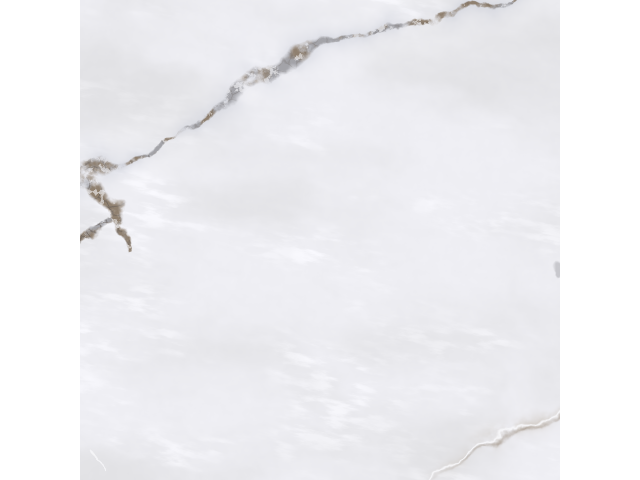
Give the GLSL for this texture, as a Shadertoy shader.

```glsl
// Draws a pale marble slab with grey and rusty diagonal veins between white margins.

const vec3 MARGIN = vec3(1.0);
const vec3 STONE_DIM = vec3(0.888, 0.888, 0.900);
const vec3 STONE_LIT = vec3(0.935, 0.935, 0.955);
const vec3 HALO_BLUE = vec3(0.825, 0.835, 0.870);
const vec3 VEIN_GREY = vec3(0.640, 0.640, 0.660);
const vec3 VEIN_RUST = vec3(0.560, 0.500, 0.435);
const vec3 VEIN_DARK = vec3(0.400, 0.370, 0.350);
const vec3 TAN = vec3(0.790, 0.760, 0.725);
const vec3 CALCITE = vec3(0.970, 0.970, 0.980);

vec2 hash2(vec2 p) {
    vec3 q = fract(p.xyx * vec3(0.1031, 0.1030, 0.0973));
    q += dot(q, q.yzx + 33.33);
    return fract((q.xx + q.yz) * q.zy);
}

float valueNoise(vec2 p) {
    vec2 i = floor(p), f = fract(p);
    f = f * f * (3.0 - 2.0 * f);
    float low = mix(hash2(i).x, hash2(i + vec2(1, 0)).x, f.x);
    float high = mix(hash2(i + vec2(0, 1)).x, hash2(i + vec2(1, 1)).x, f.x);
    return mix(low, high, f.y);
}

float fbm(vec2 p) {
    float sum = 0.0, gain = 0.5;
    for (int i = 0; i < 5; i++) {
        sum += gain * valueNoise(p);
        p = mat2(1.6, 1.2, -1.2, 1.6) * p + 7.3;
        gain *= 0.5;
    }
    return sum / 0.97;
}

// Cellular noise: gap between the two nearest cell centres, zero on cracks
float cellGap(vec2 p) {
    vec2 cell = floor(p);
    float nearest = 9.0, second = 9.0;
    for (int k = 0; k < 9; k++) {
        vec2 c = cell + vec2(k % 3 - 1, k / 3 - 1);
        float d = distance(p, c + hash2(c));
        second = min(second, max(nearest, d));
        nearest = min(nearest, d);
    }
    return second - nearest;
}

float bump(float x, float centre, float width) {
    float t = (x - centre) / width;
    return exp(-t * t);
}

// Stroke that tapers from width wa at a to wb at b
float stroke(vec2 p, vec2 a, vec2 b, float wa, float wb) {
    float t = clamp(dot(p - a, b - a) / dot(b - a, b - a), 0.0, 1.0);
    float width = mix(wa, wb, t);
    return 1.0 - smoothstep(0.3 * width, width, distance(p, mix(a, b, t)));
}

float upperPath(float x) {
    return 0.664 + 0.415 * x + 0.036 * sin(8.0 * (x - 0.3)) + 0.006 * sin(41.0 * x);
}

float lowerPath(float x) {
    return 0.140 - 0.47 * (1.0 - x) + 0.010 * sin(19.0 * (x - 0.83)) + 0.003 * sin(70.0 * x);
}

vec3 stoneColor(vec2 p) {
    vec2 along = mat2(0.98, 0.18, -0.18, 0.98) * p;
    float cloud = fbm(along * vec2(2.6, 6.0) + 0.6 * fbm(p * 5.0));
    float scuff = fbm(along * vec2(22.0, 75.0));
    float patches = smoothstep(0.45, 0.75, fbm(along * vec2(4.0, 9.0) + 31.0));
    vec3 color = mix(STONE_DIM, STONE_LIT, smoothstep(0.22, 0.72, cloud));
    color += 0.045 * patches * smoothstep(0.4, 0.75, scuff);
    return color + 0.012 * (fbm(p * 60.0) - 0.5);
}

vec3 addUpperVein(vec3 color, vec2 p, vec2 w) {
    float d = abs(w.y - upperPath(w.x)) * 0.9;
    float swell = bump(p.x, 0.02, 0.04) + bump(p.x, 0.335, 0.05) + 0.8 * bump(p.x, 0.455, 0.05);
    float width = 0.006 + 0.019 * swell;
    float core = 1.0 - smoothstep(0.25 * width, width, d);
    core = max(core, stroke(w, vec2(0.01, 0.635), vec2(0.08, 0.565), 0.022, 0.016));
    core = max(core, stroke(w, vec2(0.08, 0.565), vec2(0.10, 0.475), 0.016, 0.005));
    core = max(core, stroke(w, vec2(0.08, 0.54), vec2(-0.01, 0.49), 0.009, 0.007));

    float halo = exp(-d / (0.014 + 0.020 * swell)) * smoothstep(0.2, 0.6, fbm(p * 11.0));
    color = mix(color, CALCITE, 0.35 * bump(d, 0.045, 0.03) * fbm(p * 9.0 + 4.0));
    color = mix(color, HALO_BLUE, 0.9 * halo);

    float gap = cellGap(w * vec2(42.0, 55.0));
    float rust = smoothstep(0.42, 0.62, fbm(p * 26.0 + 3.0));
    vec3 pigment = mix(VEIN_GREY, VEIN_RUST, rust);
    float crack = 1.0 - smoothstep(0.0, 0.22, gap);
    pigment = mix(pigment, VEIN_DARK, 0.6 * crack * (0.4 + 0.6 * bump(p.x, 0.02, 0.1)));
    pigment = mix(pigment, CALCITE, 0.6 * smoothstep(0.58, 0.72, fbm(p * 85.0)));
    return mix(color, pigment, core * smoothstep(0.18, 0.5, fbm(p * 32.0 + 9.0)));
}

vec3 addLowerVein(vec3 color, vec2 p, vec2 w) {
    float d = (w.y - lowerPath(w.x)) * 0.9;
    float reach = smoothstep(0.68, 0.88, p.x);
    float stain = exp(-abs(d - 0.004) / 0.012) * smoothstep(0.25, 0.6, fbm(p * 18.0));
    color = mix(color, TAN, 0.85 * reach * stain);
    color = mix(color, VEIN_RUST, 0.65 * reach * bump(d, -0.004, 0.004) * fbm(p * 40.0));
    float thread = bump(d, 0.003, 0.0025) * smoothstep(0.6, 0.75, p.x);
    return mix(color, CALCITE, 0.9 * thread);
}

void mainImage(out vec4 fragColor, in vec2 fragCoord) {
    float pixel = 1.0 / iResolution.y;
    // Slab spans 0 to 1 on both axes, centred on the canvas
    vec2 p = (fragCoord - 0.5 * iResolution.xy) * pixel + 0.5;
    vec2 wobble = vec2(fbm(p * 17.0), fbm(p * 17.0 + 50.0)) - 0.5;
    vec2 w = p + 0.045 * wobble;

    vec3 color = stoneColor(p);
    color = addUpperVein(color, p, w);
    color = addLowerVein(color, p, w);
    color = mix(color, CALCITE, 0.8 * stroke(w, vec2(0.03, 0.06), vec2(0.05, 0.02), 0.004, 0.002));
    color = mix(color, VEIN_GREY, 0.5 * stroke(w, vec2(1.0, 0.445), vec2(1.0, 0.42), 0.012, 0.008));

    float slab = clamp((0.5 - abs(p.x - 0.5)) / pixel + 0.5, 0.0, 1.0);
    fragColor = vec4(mix(MARGIN, color, slab), 1.0);
}
```
